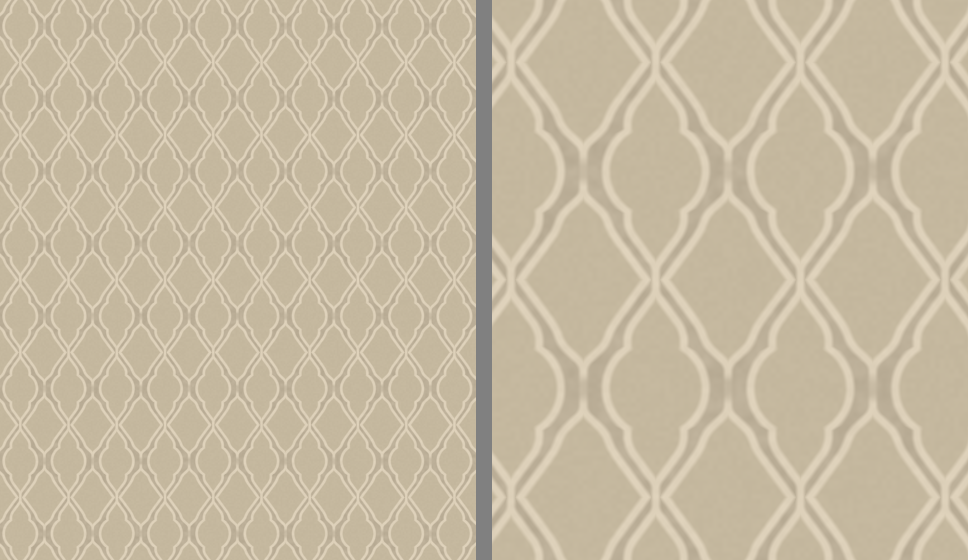
Left, the full canvas; right, a detail of the centre.
Reproduce this pattern procedurally as a Shadertoy shader.

```glsl
float hash(vec2 p) {
    vec3 q = fract(p.xyx * vec3(0.1031, 0.1030, 0.0973));
    q += dot(q, q.yzx + 33.33);
    return fract((q.x + q.y) * q.z);
}

float valueNoise(vec2 p) {
    vec2 i = floor(p), f = fract(p);
    f = f * f * (3.0 - 2.0 * f);
    return mix(mix(hash(i), hash(i + vec2(1, 0)), f.x),
               mix(hash(i + vec2(0, 1)), hash(i + vec2(1, 1)), f.x), f.y);
}

float smoothMin(float a, float b, float k) {
    float h = max(k - abs(a - b), 0.0) / k;
    return min(a, b) - 0.25 * h * h * k;
}

// Half widths of the ogee at height t: 0 at its waist, 0.5 at the crossing
float innerEdge(float t) {
    float lobe = 0.345 * sqrt(max(1.0 - t * t / 0.0506, 0.0));
    float neck = smoothMin(1.1 * (0.5 - t) - 0.065, 0.195, 0.05);
    return -smoothMin(-lobe, -neck, 0.025);
}

float outerEdge(float t) {
    float dip = (t - 0.2) / 0.06;
    float slant = 0.065 + 1.1 * (0.5 - t) - 0.035 * exp(-dip * dip);
    return smoothMin(slant, 0.5, 0.03);
}

// Turns a horizontal offset into a distance, given the edge's rise per row
float alongNormal(float offset, float slope) {
    return offset / sqrt(1.0 + slope * slope / 2.25);
}

void mainImage(out vec4 fragColor, in vec2 fragCoord) {
    // One unit across is a column, one unit up is a row
    vec2 p = fragCoord / iResolution.y * vec2(11.61, 7.726);
    vec2 cell = abs(fract(p - vec2(1.421, 6.364) + 0.5) - 0.5);
    float x = cell.x, t = cell.y;

    float inner = innerEdge(t), outer = outerEdge(t);
    float innerSlope = (innerEdge(t + 0.004) - innerEdge(t - 0.004)) / 0.008;
    float outerSlope = (outerEdge(t + 0.004) - outerEdge(t - 0.004)) / 0.008;
    float soft = max(0.018, 0.7 * 11.61 / iResolution.y);

    // Shaded ribbon between the two edges
    float ribbon = smoothstep(-soft, soft, alongNormal(x - inner, innerSlope))
                 * smoothstep(-soft, soft, alongNormal(outer - x, outerSlope));
    if (t < 0.09) ribbon = max(ribbon, smoothstep(0.44, 0.48, x) * step(0.499, outer));

    // Pale outlines, fading where neighbouring ribbons touch
    float innerLine = abs(alongNormal(x - abs(inner), innerSlope));
    float outerLine = abs(alongNormal(x - outer, outerSlope));
    float outline = 1.0 - smoothstep(0.027 - soft, 0.027 + soft, innerLine);
    float rim = 1.0 - smoothstep(0.027 - soft, 0.027 + soft, outerLine);
    outline = max(outline, rim * mix(0.35, 1.0, smoothstep(0.02, 0.08, t)));

    // Mottled ribbon and faint paper grain
    vec2 grainPos = p * vec2(1.0, 1.5);
    float speckle = valueNoise(grainPos * 13.0);
    float grain = valueNoise(grainPos * 30.0) - 0.5;
    vec3 color = vec3(0.77, 0.72, 0.62);
    color = mix(color, vec3(0.715, 0.665, 0.575) + 0.04 * speckle, ribbon);
    color = mix(color, vec3(0.875, 0.825, 0.735), outline * (0.9 + 0.1 * speckle));
    fragColor = vec4(color + 0.014 * grain, 1.0);
}
```
